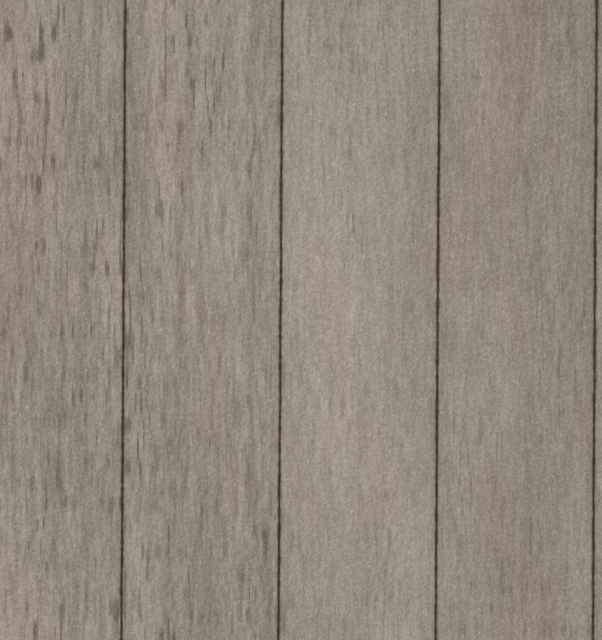
Give the GLSL for this texture, as a Shadertoy shader.

```glsl
float hash(vec2 p) {
    vec3 q = fract(vec3(p.xyx) * 0.1031);
    q += dot(q, q.yzx + 33.33);
    return fract((q.x + q.y) * q.z);
}

float noise(vec2 p) {
    vec2 i = floor(p), f = fract(p);
    f = f * f * (3.0 - 2.0 * f);
    return mix(mix(hash(i), hash(i + vec2(1, 0)), f.x),
               mix(hash(i + vec2(0, 1)), hash(i + vec2(1, 1)), f.x), f.y);
}

float fbm(vec2 p) {
    float sum = 0.0, amp = 0.5;
    for (int i = 0; i < 4; i++) {
        sum += amp * noise(p);
        p = p * 2.03 + 17.3;
        amp *= 0.5;
    }
    return sum / 0.9375;
}

void mainImage(out vec4 fragColor, in vec2 fragCoord) {
    vec2 uv = fragCoord / iResolution.xy;

    // Slightly leaning planks, numbered -1 to 3 from the left
    float across = (uv.x - 0.2017 - 0.0066 * uv.y) / 0.261;
    float plank = floor(across);
    float inPlank = across - plank;
    float wear = mix(1.0, 0.45, smoothstep(-0.1, 1.0, plank));

    // Each plank gets its own piece of wood, with gently wavering fibres
    vec2 wood = uv + vec2(0.0, 7.31 * (plank + 3.0));
    wood.x += 0.006 * (noise(wood * vec2(9.0, 5.0)) - 0.5);

    // Broad tone, long fibres, short fibres and surface grit
    float cloud = fbm(wood * vec2(7.0, 3.0)) - 0.5;
    float bands = fbm(wood * vec2(50.0, 3.5) + 11.0) - 0.5;
    float fibres = noise(wood * vec2(180.0, 28.0)) - 0.5;
    float strands = noise(wood * vec2(310.0, 75.0) + 5.0) - 0.5;
    vec2 slanted = mat2(0.8, 0.6, -0.6, 0.8) * uv;
    float grit = noise(slanted * vec2(430.0, 300.0)) - 0.5;

    vec3 color = vec3(0.583, 0.541, 0.497);
    color += 0.08 * cloud + 0.10 * bands * wear;
    color += (0.062 * fibres + 0.05 * strands) * (0.5 + 0.5 * wear) + 0.075 * grit;

    // Pale third plank, olive shade in the fourth, faint warm and green drift
    color += 0.018 * float(plank == 1.0);
    color -= vec3(0.035, 0.032, 0.043) * float(plank == 2.0)
           * smoothstep(0.1, 0.6, inPlank) * (0.4 + 0.6 * uv.y);
    float stain = fbm(uv * vec2(11.0, 3.5) + 40.0) - 0.5;
    color += stain * vec3(0.018, -0.004, -0.012);

    // Slender dark pores, denser in patches
    float patches = smoothstep(0.35, 0.7, fbm(wood * vec2(14.0, 5.0) + 70.0));
    float pores = smoothstep(0.6, 0.95, noise(wood * vec2(210.0, 30.0) + 31.0));
    color -= vec3(0.13, 0.13, 0.125) * pores * wear * (0.35 + 0.65 * patches);

    // Pale worn specks
    float specks = smoothstep(0.75, 1.0, noise(slanted * vec2(330.0, 250.0) + 90.0));
    color += 0.05 * specks;

    // Soft shading and gritty dark groove along each plank edge
    float seam = round(across);
    float offset = (across - seam) * 0.261;
    float waver = 0.0008 * (noise(vec2(seam * 9.0 + 20.0, uv.y * 45.0)) - 0.5);
    float chipping = noise(vec2(seam * 5.0 + 22.0, uv.y * 190.0));
    color *= 1.0 - 0.09 * exp(-abs(offset) / 0.006);
    float grooveWidth = 0.0017 + 0.0014 * chipping;
    float depth = exp(-pow((offset + waver) / grooveWidth, 2.0));
    depth *= 0.72 + 0.28 * noise(uv * vec2(400.0, 170.0) + 60.0);
    color = mix(color, vec3(0.20, 0.165, 0.13), depth);

    fragColor = vec4(clamp(color, 0.0, 1.0), 1.0);
}
```
